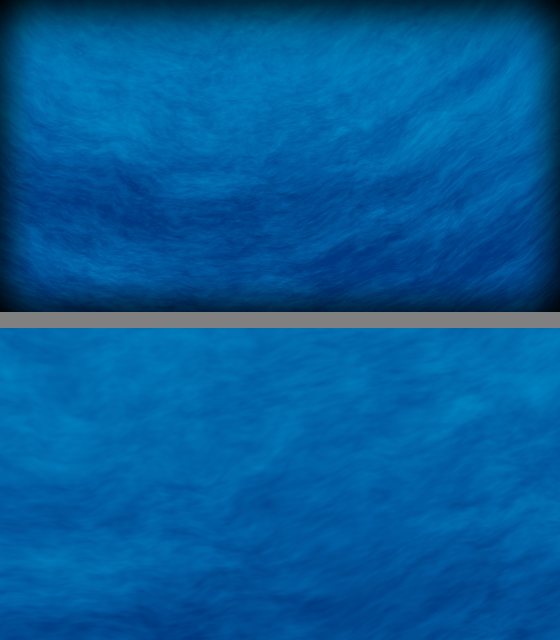
Top: the whole. Bottom: its middle third, enlarged.
Write a Shadertoy shader that draws this texture.

```glsl
const vec3 DEEP_BLUE = vec3(0.0, 0.225, 0.50);
const vec3 MID_BLUE = vec3(0.005, 0.37, 0.645);
const vec3 LIT_BLUE = vec3(0.0, 0.53, 0.765);

vec2 hash22(vec2 p) {
    vec3 q = fract(p.xyx * vec3(0.1031, 0.1030, 0.0973));
    q += dot(q, q.yzx + 33.33);
    return fract((q.xx + q.yz) * q.zy);
}

float cornerSlope(vec2 cell, vec2 corner, vec2 f) {
    return dot(hash22(cell + corner) * 2.0 - 1.0, f - corner);
}

// Signed gradient noise
float noise(vec2 p) {
    vec2 i = floor(p), f = p - i;
    vec2 u = f * f * f * (f * (f * 6.0 - 15.0) + 10.0);
    float low = mix(cornerSlope(i, vec2(0, 0), f), cornerSlope(i, vec2(1, 0), f), u.x);
    float high = mix(cornerSlope(i, vec2(0, 1), f), cornerSlope(i, vec2(1, 1), f), u.x);
    return mix(low, high, u.y);
}

float fbm(vec2 p, int octaves, float gain) {
    float sum = 0.0, amp = 1.0;
    for (int i = 0; i < octaves; i++) {
        sum += amp * noise(p);
        p = p * 2.03 + vec2(17.3, 9.1);
        amp *= gain;
    }
    return sum;
}

// Short sharp wave crests, summed over three scales
float crests(vec2 p) {
    float sum = 0.0, amp = 1.0;
    for (int i = 0; i < 3; i++) {
        float ridge = 1.0 - min(abs(noise(p)) * 3.0, 1.0);
        sum += amp * (ridge * ridge - 0.33);
        p = p * 1.9 + vec2(5.7, 13.9);
        amp *= 0.7;
    }
    return sum;
}

// Soft elliptical spot, tilted by an angle
float softSpot(vec2 p, vec2 center, vec2 radius, float angle) {
    vec2 d = p - center;
    float c = cos(angle), s = sin(angle);
    d = vec2(c * d.x + s * d.y, c * d.y - s * d.x) / radius;
    return exp(-dot(d, d));
}

float roundedBox(vec2 p, vec2 halfSize, float radius) {
    vec2 q = abs(p) - halfSize + radius;
    return length(max(q, 0.0)) + min(max(q.x, q.y), 0.0) - radius;
}

// Ripple coordinates: slopes fall on the left, rise on the right
vec2 flow(vec2 p) {
    vec2 broad = vec2(noise(p * 3.1 + 4.0), noise(p * 3.7 + 31.0));
    vec2 small = vec2(noise(p * 13.0 + 9.0), noise(p * 15.0 + 3.0));
    float bend = 0.36 * (p.x - 0.65) * (p.x - 0.65);
    float squeeze = 1.45 - 0.45 * p.y;
    return vec2(p.x, (p.y - bend) * squeeze) + 0.06 * broad + 0.018 * small;
}

// Broad light from above with shaded bands below
float broadLight(vec2 p) {
    float light = 0.28 + 0.50 * smoothstep(0.20, 0.75, p.y);
    light -= 0.22 * softSpot(p, vec2(0.25, 0.41), vec2(0.42, 0.09), -0.12);
    light -= 0.18 * softSpot(p, vec2(0.85, 0.31), vec2(0.45, 0.08), 0.05);
    light -= 0.20 * softSpot(p, vec2(1.45, 0.12), vec2(0.5, 0.10), 0.0);
    light -= 0.28 * softSpot(p, vec2(1.52, 0.76), vec2(0.20, 0.04), 0.5);
    light += 0.24 * softSpot(p, vec2(0.70, 0.41), vec2(0.22, 0.04), 0.15);
    light += 0.22 * softSpot(p, vec2(1.25, 0.27), vec2(0.35, 0.04), 0.1);
    light += 0.14 * softSpot(p, vec2(0.40, 0.15), vec2(0.45, 0.08), -0.2);
    return light;
}

vec3 waterColor(float light) {
    vec3 shade = mix(DEEP_BLUE, MID_BLUE, clamp(light * 2.0, 0.0, 1.0));
    return mix(shade, LIT_BLUE, clamp(light * 2.0 - 1.0, 0.0, 1.0));
}

void mainImage(out vec4 fragColor, in vec2 fragCoord) {
    vec2 p = fragCoord / iResolution.y;
    float aspect = iResolution.x / iResolution.y;
    vec2 q = flow(p);

    // Cloudy patches, fine ripples and sharp crests
    float patches = fbm(q * vec2(4.0, 10.0), 5, 0.62);
    float ripples = fbm(q * vec2(22.0, 52.0) + 7.0, 3, 0.75);
    float folds = crests(q * vec2(8.0, 20.0) + 21.0);
    float foldMask = smoothstep(-0.25, 0.35, noise(p * 4.3 + 12.0));
    float lowerWater = 1.0 - smoothstep(0.3, 0.75, p.y);

    float light = broadLight(p);
    light += patches * mix(0.24, 0.40, lowerWater);
    light += ripples * mix(0.17, 0.21, lowerWater);
    light -= 0.11 * folds * foldMask;

    // Dark rounded frame, deeper along the top
    vec2 halfSize = vec2(aspect, 1.0) * 0.5;
    float inset = -roundedBox(p - halfSize, halfSize, 0.16);
    float vignette = smoothstep(-0.10, 0.13, inset);
    vignette *= mix(1.0, 0.78, smoothstep(0.75, 1.0, p.y));

    fragColor = vec4(waterColor(light) * vignette, 1.0);
}
```
